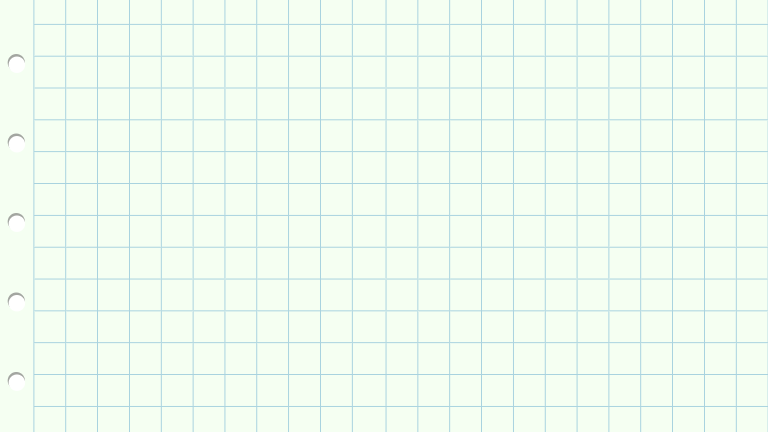
Reproduce this pattern procedurally as a Shadertoy shader.

```glsl
// Punched sheet of pale green graph paper with thin blue square ruling.
// All lengths are fractions of the canvas height.
#define CELL 0.0737
#define GRID_ORIGIN vec2(0.0785, 0.0593)
#define LINE_WIDTH 0.0019
#define SEAM_COLUMN 10.5
#define SEAM_GAP 0.0044
#define HOLE_FIRST vec2(0.0377, 0.119)
#define HOLE_STEP 0.184
#define HOLE_COUNT 5.0
#define HOLE_RADIUS 0.0199
#define PAPER vec3(0.96, 1.0, 0.95)
#define INK vec3(0.60, 0.79, 0.86)
#define SHADOW vec3(0.64, 0.65, 0.63)

// Share of a pixel covered by a thin line at distance d
float lineCoverage(float d, float px) {
    float halfWidth = 0.5 * LINE_WIDTH;
    float overlap = min(d + 0.5 * px, halfWidth) - max(d - 0.5 * px, -halfWidth);
    return clamp(overlap / px, 0.0, 1.0);
}

// Distance to the nearest ruled line along one axis
float ruleDistance(float x) {
    return abs(fract(x / CELL + 0.5) - 0.5) * CELL;
}

float discCoverage(vec2 p, float radius, float px) {
    return clamp(0.5 + (radius - length(p)) / px, 0.0, 1.0);
}

float gridCoverage(vec2 p, float px) {
    vec2 g = p - GRID_ORIGIN;
    // One column is slightly wider where the two halves of the ruling meet
    g.x -= SEAM_GAP * step(SEAM_COLUMN * CELL, g.x);
    float vertical = lineCoverage(ruleDistance(g.x), px) * step(-0.5 * CELL, g.x);
    float horizontal = lineCoverage(ruleDistance(g.y), px);
    horizontal *= clamp(0.5 + (g.x + 0.5 * LINE_WIDTH) / px, 0.0, 1.0);
    return max(vertical, horizontal);
}

void mainImage(out vec4 fragColor, in vec2 fragCoord) {
    float px = 1.0 / iResolution.y;
    vec2 p = fragCoord * px;

    vec3 color = mix(PAPER, INK, gridCoverage(p, px));

    // Punched holes: a shaded disc, then an offset white one leaving a crescent
    vec2 h = p - HOLE_FIRST;
    h.y -= HOLE_STEP * clamp(round(h.y / HOLE_STEP), 0.0, HOLE_COUNT - 1.0);
    vec2 lightOffset = HOLE_RADIUS * vec2(0.07, -0.245);
    color = mix(color, SHADOW, discCoverage(h, HOLE_RADIUS, px));
    color = mix(color, vec3(1.0), discCoverage(h - lightOffset, 0.955 * HOLE_RADIUS, px));

    fragColor = vec4(color, 1.0);
}
```
